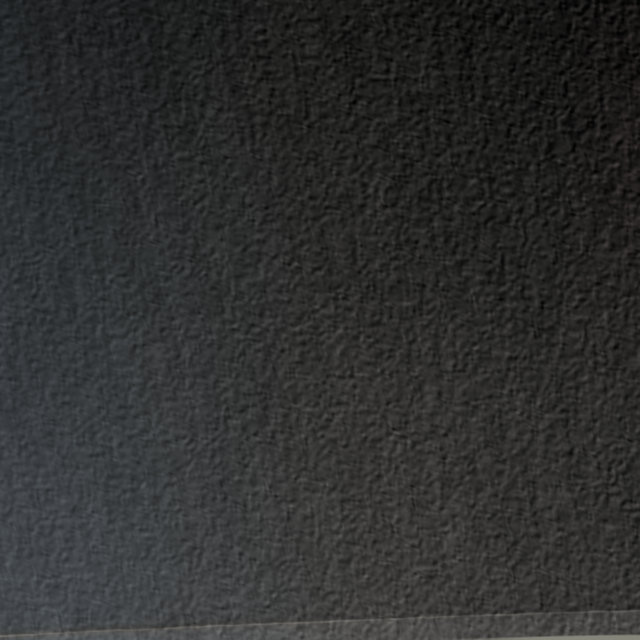
This texture is drawn by a Shadertoy shader. Its source:

```glsl
// Dark woven cloth with leaning threads, fading from blue grey to near black.
// Value noise in small grains forms a height field; a height difference lights
// it from the upper left. A pale curved seam runs along the lower edge.

float hash(vec2 cell) {
    vec3 h = fract(vec3(cell.xyx) * vec3(0.1031, 0.1030, 0.0973));
    h += dot(h, h.yzx + 33.33);
    return fract((h.x + h.y) * h.z);
}

float noise(vec2 p) {
    vec2 cell = floor(p), f = fract(p);
    f = f * f * f * (f * (f * 6.0 - 15.0) + 10.0);
    return mix(mix(hash(cell), hash(cell + vec2(1, 0)), f.x),
               mix(hash(cell + vec2(0, 1)), hash(cell + vec2(1, 1)), f.x), f.y);
}

// Height of the weave: rounded grains, fine slanted crumbs and thread pieces
float weave(vec2 p, float threadiness) {
    p += 0.006 * (vec2(noise(p * 45.0), noise(p * 45.0 + 71.0)) - 0.5);
    float grains = noise(p * vec2(128.0, 118.0));
    float crumbs = noise(mat2(0.8, -0.6, 0.6, 0.8) * p * 190.0 + 219.0);
    float threads = noise(p * vec2(125.0, 34.0) + 43.0);
    return 0.60 * grains + 0.42 * crumbs + threadiness * threads;
}

void mainImage(out vec4 fragColor, in vec2 fragCoord) {
    vec2 uv = fragCoord / iResolution.xy;

    // Broad light: brightest at the lower left, darkest at the upper right
    float light = mix(mix(0.310, 0.215, uv.x), mix(0.138, 0.062, uv.x), uv.y);
    light += 0.012 * (noise(uv * 5.0 + 8.0) - 0.5);

    // Cool tint on the left, neutral on the right, with faint teal patches
    vec3 tint = mix(vec3(0.95, 1.0, 1.06), vec3(1.01, 1.0, 0.98),
                    smoothstep(0.0, 0.65, uv.x + 0.15 * uv.y));
    tint.r -= 0.04 * noise(uv * 7.0 + 3.0) * (1.0 - smoothstep(0.2, 0.6, uv.x));
    tint.r += 0.10 * smoothstep(0.85, 1.0, uv.x) * smoothstep(0.3, 0.8, uv.y);

    // Threads lean left towards the top, more so on the left side
    vec2 cloth = vec2(uv.x + (0.21 - 0.10 * uv.x) * uv.y, uv.y - 0.04 * uv.x);
    float threadiness = mix(0.20, 0.42, smoothstep(0.3, 0.9, uv.x));
    float relief = weave(cloth, threadiness)
                 - weave(cloth + vec2(-0.0030, 0.0046), threadiness);
    float streaks = noise(cloth * vec2(70.0, 9.0) + 5.0) - 0.5;
    float slubs = noise(cloth * vec2(105.0, 32.0) + 61.0) - 0.5;
    float contrast = mix(0.100, 0.150, smoothstep(0.0, 0.6, uv.x));
    float shade = light + contrast * relief + 0.022 * streaks + 0.030 * slubs;

    // Seam: soft shadow above, pale thread, lighter strip below
    float seam = uv.y - (0.006 + 0.05 * uv.x - 0.01 * uv.x * uv.x);
    seam += 0.0014 * (noise(vec2(uv.x * 55.0, 2.0)) - 0.5);
    float stitch = 0.55 + 0.6 * noise(vec2(uv.x * 60.0, 9.0));
    shade -= 0.018 * smoothstep(0.0, 0.004, seam) * (1.0 - smoothstep(0.004, 0.014, seam));
    shade += 0.055 * (1.0 - smoothstep(-0.004, 0.002, seam));
    shade += 0.11 * stitch * exp(-seam * seam / 0.0000035);
    vec3 color = max(shade, 0.015) * mix(tint, vec3(1.02, 1.0, 0.96), exp(-abs(seam) * 140.0));

    // Bright sliver of the surface behind, at the lower right
    float edge = 0.008 * smoothstep(0.6, 1.0, uv.x);
    float sliver = (1.0 - smoothstep(edge - 0.002, edge + 0.002, uv.y)) * smoothstep(0.65, 0.85, uv.x);
    color = mix(color, vec3(0.52, 0.52, 0.48), sliver);

    fragColor = vec4(color, 1.0);
}
```
